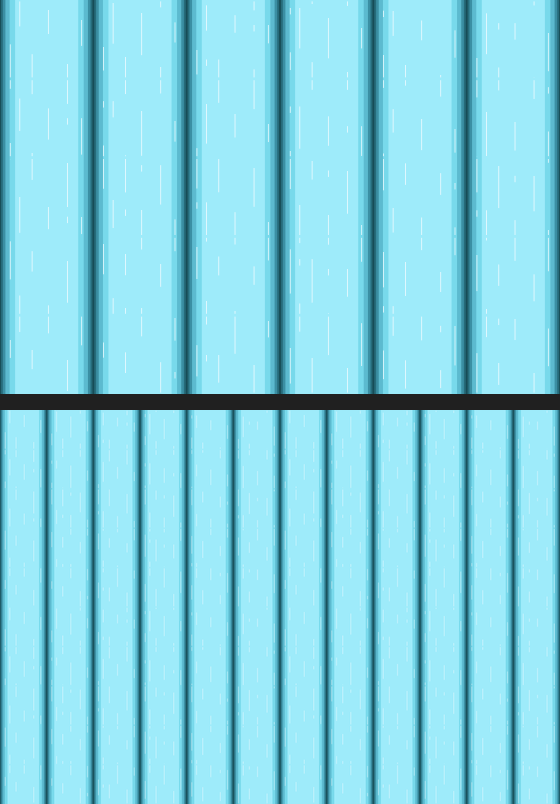
Top, the tile; bottom, the same tile 2 across and 2 down.
This texture is drawn by a Shadertoy shader. Its source:

```glsl
// Pale blue ribbed panels split by dark stepped grooves, with fine white streaks.
// Flat bands are picked by distance to the nearest groove; streaks sit in fixed
// columns per panel, with hashed lengths on rows that wrap at the canvas edges.

const float PANELS = 6.0;          // repeats across
const float STREAK_ROWS = 4.0;     // streak repeats down
const float BREAK_ROWS = 5.0;      // thin horizontal interruptions down
const float BREAK_HALF = 0.018;    // in break rows
const int   COLUMNS = 6;           // streak columns per panel
const float STREAK_WIDTH = 0.0085; // in panel widths
const float STREAK_MIN = 0.15;     // lengths in streak rows
const float STREAK_MAX = 0.46;
const float PANEL_DROP = 0.027;    // streaks sink by this much per panel
const float DASH_START = 0.55;     // short leftover dash after some streaks
const float DASH_LENGTH = 0.065;
const float DASH_CHANCE = 0.22;
const float STREAK_OPACITY = 0.9;

// Band colours from the groove centre outward, and the distance where each ends.
const int BANDS = 5;
const float BAND_END[BANDS] = float[](0.010, 0.030, 0.058, 0.103, 0.162);
const vec3 BAND_COLOR[BANDS] = vec3[](
    vec3(0.09, 0.30, 0.34), vec3(0.15, 0.42, 0.48), vec3(0.23, 0.56, 0.64),
    vec3(0.36, 0.73, 0.81), vec3(0.47, 0.85, 0.92));
const vec3 FACE_COLOR = vec3(0.62, 0.92, 0.98);
const vec3 STREAK_COLOR = vec3(0.97, 0.99, 1.0);

float hash(vec3 p) {
    p = fract(p * vec3(0.1031, 0.1030, 0.0973) + 0.137);
    p += dot(p, p.yzx + 33.33);
    return fract((p.x + p.y) * p.z);
}

// Share of a pixel centred at x that lies between a and b.
float coverage(float x, float a, float b, float pixel) {
    return max(min(b, x + 0.5 * pixel) - max(a, x - 0.5 * pixel), 0.0) / pixel;
}

// Stepped shading from the groove centre to the flat face.
vec3 panelColor(float grooveDist, float pixel) {
    vec3 color = BAND_COLOR[0];
    for (int i = 0; i < BANDS; i++) {
        vec3 next = i + 1 < BANDS ? BAND_COLOR[min(i + 1, BANDS - 1)] : FACE_COLOR;
        float edge = clamp((grooveDist - BAND_END[i]) / pixel + 0.5, 0.0, 1.0);
        color = mix(color, next, edge);
    }
    return color;
}

// Opacity of all streaks at panel position x and depth below the top edge.
float streaks(float x, float depth, float panel, vec2 pixel) {
    float total = 0.0;
    for (int i = 0; i < COLUMNS; i++) {
        float k = float(i);
        float column = 0.11 + 0.153 * k - 0.072 * max(sin(0.7854 * k), 0.0);
        float start = fract(0.45 + 0.55 * k);
        float across = coverage(x, column - 0.5 * STREAK_WIDTH,
                                column + 0.5 * STREAK_WIDTH, pixel.x);

        float v = depth * STREAK_ROWS - start - PANEL_DROP * panel;
        float row = mod(floor(v), STREAK_ROWS);
        float y = fract(v);
        float len = mix(STREAK_MIN, STREAK_MAX, hash(vec3(panel, row, k)));
        float along = coverage(y, 0.0, len, pixel.y);
        float hasDash = step(hash(vec3(k, panel + 17.0, row)), DASH_CHANCE);
        along += hasDash * coverage(y, DASH_START, DASH_START + DASH_LENGTH, pixel.y);
        total += across * along;
    }
    return min(total, 1.0);
}

void mainImage(out vec4 fragColor, in vec2 fragCoord) {
    vec2 uv = fragCoord / iResolution.xy;
    float panel = floor(uv.x * PANELS);
    float x = fract(uv.x * PANELS);
    float depth = 1.0 - uv.y;
    vec2 pixel = vec2(PANELS, STREAK_ROWS) / iResolution.xy;

    vec3 color = panelColor(min(x, 1.0 - x), pixel.x);

    // Streaks, cut by the thin breaks.
    float breakDist = abs(fract(depth * BREAK_ROWS + 0.5) - 0.5);
    float breakPixel = BREAK_ROWS / iResolution.y;
    float unbroken = clamp((breakDist - BREAK_HALF) / breakPixel + 0.5, 0.0, 1.0);
    float streak = streaks(x, depth, panel, pixel) * unbroken;
    color = mix(color, STREAK_COLOR, STREAK_OPACITY * streak);

    fragColor = vec4(color, 1.0);
}
```
